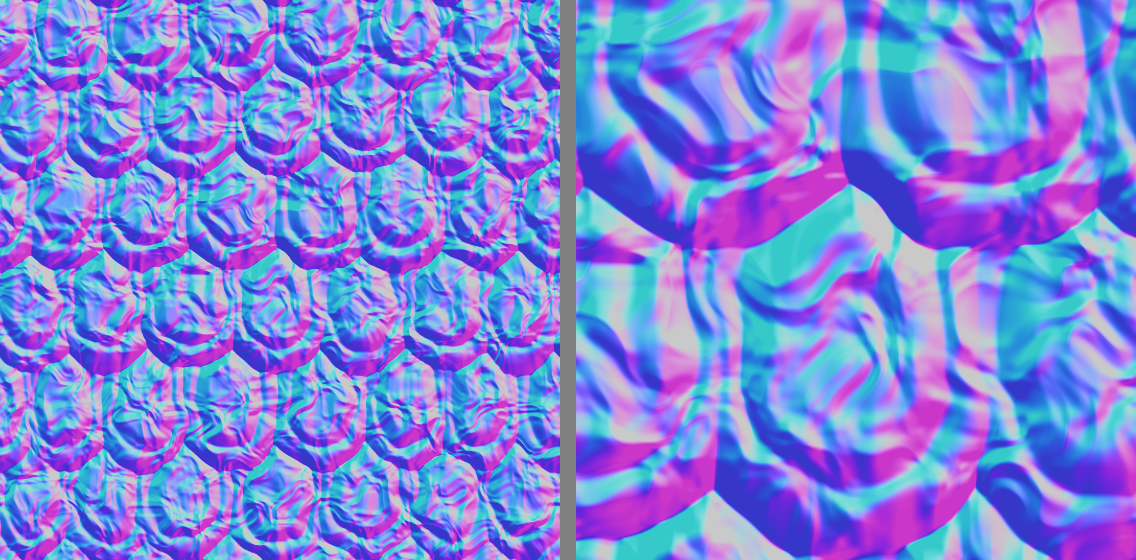
Left: the whole. Right: its middle third, enlarged.
Reproduce this texture map procedurally as a Shadertoy shader.

```glsl
const float ROWS = 6.0;
const float COLUMNS = 7.0;
const float PLATE_WIDTH = 0.32;    // half widths and heights in row units
const float PLATE_ARC = 0.38;
const float PLATE_RISE = 0.13;
const float RIM_WIDTH = 0.43;
const float RIM_ARC = 0.40;
const float RIM_DROP = 0.17;
const float GROOVE_DEPTH = 0.04;
const float GROOVE_WIDTH = 0.024;
const float TILT = 0.24;
const float BLEND = 0.03;
const float JITTER = 0.07;
const float WOBBLE = 0.07;
const float LUMPS = 0.12;
const float STREAKS = 0.055;
const float RELIEF = 1.15;
const float SAMPLE_STEP = 0.011;
const float TAU = 6.2831853;

float hash(vec2 cell) {
    vec3 v = fract(vec3(cell.xyx) * 0.1031);
    v += dot(v, v.yzx + 33.33);
    return fract((v.x + v.y) * v.z);
}

// Value noise that wraps at the canvas border
float noise(vec2 p, vec2 frequency, float seed) {
    vec2 period = frequency * ROWS;
    p *= frequency;
    vec2 cell = floor(p);
    vec2 f = p - cell;
    f = f * f * f * (f * (f * 6.0 - 15.0) + 10.0);
    vec2 a = mod(cell, period) + seed;
    vec2 b = mod(cell + 1.0, period) + seed;
    return mix(mix(hash(a), hash(vec2(b.x, a.y)), f.x),
               mix(hash(vec2(a.x, b.y)), hash(b), f.x), f.y) - 0.5;
}

float smoothMax(float a, float b) {
    float t = max(BLEND - abs(a - b), 0.0) / BLEND;
    return max(a, b) + t * t * BLEND * 0.25;
}

// Distance to a U that is open at the top, with its lowest point at zero
float uShape(vec2 q, float halfWidth, float arc) {
    float below = min(q.y - arc, 0.0) * halfWidth / arc;
    return length(vec2(q.x, below)) - halfWidth;
}

// One scale: raised plate, groove around it, rounded outer rim
float scaleHeight(vec2 q, float size) {
    float taper = 1.0 - 0.18 * smoothstep(0.4, 1.0, q.y);
    float plate = uShape(q, PLATE_WIDTH * size * taper, PLATE_ARC);
    plate = max(plate, 0.6 * (abs(q.x) * 0.8 + q.y - 1.05));
    float rim = uShape(q + vec2(0.0, RIM_DROP), RIM_WIDTH * size, RIM_ARC);
    float groove = (plate - 0.025) / GROOVE_WIDTH;
    float falloff = max(rim + 0.1, 0.0);
    return PLATE_RISE * smoothstep(0.02, -0.11, plate)
         - GROOVE_DEPTH * exp(-0.5 * groove * groove)
         - 6.0 * falloff * falloff - TILT * q.y;
}

// Slow drift that widens the middle columns
float columnDrift(float u) {
    return -0.05 - 0.12 * sin(TAU * u / COLUMNS);
}

float rowDrift(float row) {
    return 0.035 - 0.08 * cos(TAU * (row - 1.5) / ROWS);
}

// Overlapping rows, each offset by half a column
float scales(vec2 p) {
    float u = p.x * COLUMNS / ROWS;
    float height = -10.0;
    for (int i = -1; i <= 1; i++) {
        float row = floor(p.y) + float(i);
        float shift = 0.5 * mod(row, 2.0);
        float nearest = floor(u - shift - columnDrift(u) + 0.5);
        for (int j = -1; j <= 1; j++) {
            float column = nearest + float(j);
            vec2 id = vec2(mod(column, COLUMNS), mod(row, ROWS));
            vec2 offset = (vec2(hash(id + 7.0), hash(id + 19.0)) - 0.5) * JITTER;
            float slot = column + shift;
            vec2 base = vec2((slot + columnDrift(slot)) * ROWS / COLUMNS,
                             row + 0.66 + rowDrift(row)) + offset;
            float size = mix(0.92, 1.08, hash(id + 31.0))
                       - 0.09 * cos(TAU * slot / COLUMNS);
            vec2 q = vec2(p.x - base.x, base.y - p.y);
            height = smoothMax(height, scaleHeight(q, size));
        }
    }
    return height;
}

// Scales with wobbling edges, lumps, fine wrinkles and upright streaks
float surface(vec2 p) {
    vec2 bend = vec2(noise(p, vec2(4.0), 3.0), noise(p, vec2(4.0), 47.0));
    vec2 bent = p + bend * WOBBLE;
    vec2 folded = p + bend * 0.22;
    float lumps = noise(folded, vec2(5.0), 11.0)
                + 0.55 * noise(folded, vec2(10.0), 23.0)
                - 0.5 * abs(noise(folded, vec2(8.0), 61.0))
                + 0.16 * noise(folded, vec2(21.0), 37.0);
    return scales(bent) + LUMPS * lumps
         + STREAKS * noise(bent, vec2(10.0, 2.0), 71.0);
}

void mainImage(out vec4 fragColor, in vec2 fragCoord) {
    vec2 uv = fragCoord / iResolution.xy;
    vec2 p = vec2(uv.x, 1.0 - uv.y) * ROWS;
    vec2 e = vec2(SAMPLE_STEP, 0.0);
    vec2 slope = vec2(surface(p - e.xy) - surface(p + e.xy),
                      surface(p + e.yx) - surface(p - e.yx)) / (2.0 * SAMPLE_STEP);

    // Limited slopes encoded as a tangent-space normal
    vec2 lean = clamp(slope * RELIEF, -1.0, 1.0);
    fragColor = vec4(normalize(vec3(lean, 1.0)) * 0.5 + 0.5, 1.0);
}
```
